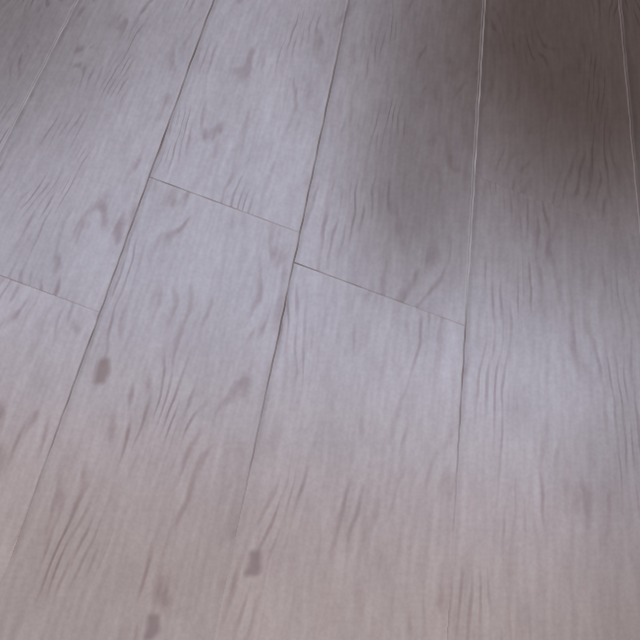
Reproduce this texture procedurally as a three.js fragment shader.

```glsl
// Pale, greyed wood planks running away from the viewer in soft daylight.
// Plank coordinates come from a perspective fan; grain is made of contours of
// stretched gradient noise, with seams, staggered joints and shading on top.
varying vec2 vUv;

const vec3 COOL_WOOD = vec3(0.672, 0.66, 0.712);
const vec3 WARM_WOOD = vec3(0.64, 0.588, 0.592);
const vec3 SHADOW = vec3(0.325, 0.282, 0.275);
const vec3 GRAIN_TINT = vec3(0.82, 0.77, 0.77);
const vec3 GAP = vec3(0.41, 0.36, 0.36);
const vec3 BEVEL = vec3(0.72, 0.70, 0.715);
const vec3 KNOT = vec3(0.49, 0.43, 0.44);

float hash(vec2 c) {
  return fract(sin(dot(c, vec2(127.1, 311.7))) * 43758.5);
}

float cornerSlope(vec2 cell, vec2 corner, vec2 f) {
  float a = 6.2832 * hash(cell + corner);
  return dot(vec2(cos(a), sin(a)), f - corner);
}

float gradientNoise(vec2 p) {
  vec2 c = floor(p), f = fract(p);
  vec2 s = f * f * f * (f * (f * 6.0 - 15.0) + 10.0);
  float low = mix(cornerSlope(c, vec2(0.0), f), cornerSlope(c, vec2(1.0, 0.0), f), s.x);
  float high = mix(cornerSlope(c, vec2(0.0, 1.0), f), cornerSlope(c, vec2(1.0), f), s.x);
  return mix(low, high, s.y);
}

float fbm(vec2 p) {
  float sum = 0.0, amp = 0.6;
  for (int i = 0; i < 3; i++) {
    sum += amp * gradientNoise(p);
    p = p * 2.1 + 7.3;
    amp *= 0.5;
  }
  return sum;
}

// Antialiased stroke, 1 on the line
float stroke(float dist, float halfWidth) {
  return 1.0 - smoothstep(halfWidth * 0.3, halfWidth * 1.7, abs(dist));
}

// Soft spot, 1 at the centre
float spot(vec2 p, vec2 centre, vec2 size) {
  vec2 d = (p - centre) / size;
  return exp(-dot(d, d));
}

// Arched growth rings: thin contours that close into long loops, worn in places
float rings(vec2 wood) {
  float phase = wood.x * 13.0 + 7.0 * gradientNoise(wood * vec2(1.8, 0.8));
  phase += 0.8 * gradientNoise(wood * vec2(6.0, 3.5));
  phase += 0.3 * gradientNoise(wood * vec2(16.0, 9.0));
  float ridge = abs(fract(phase) - 0.5) * 2.0;
  float patchy = smoothstep(-0.2, 0.4, gradientNoise(wood * vec2(4.5, 2.6) + 31.0));
  float broken = smoothstep(-0.45, 0.3, gradientNoise(wood * vec2(20.0, 5.0) + 57.0));
  return smoothstep(0.4, 0.95, ridge) * patchy * broken;
}

// Short pores along the grain
float fibres(vec2 wood) {
  float coarse = gradientNoise(wood * vec2(18.0, 3.0));
  float fine = gradientNoise(wood * vec2(40.0, 7.0) + 13.0);
  return 0.7 * coarse + fine;
}

// Daylight: cool centre, warm near edge, dark far right corner
vec3 daylight(vec2 p) {
  vec3 col = mix(COOL_WOOD, WARM_WOOD, smoothstep(0.45, 0.95, p.y + 0.2 * (0.5 - p.x)));
  float corner = length((p - vec2(0.98, 0.08)) * vec2(0.95, 1.0));
  float dark = 1.0 - smoothstep(0.06, 0.56, corner);
  dark = max(dark, 0.4 * spot(p, vec2(0.0), vec2(0.2, 0.28)));
  dark += 0.28 * spot(p, vec2(0.62, 0.33), vec2(0.09, 0.17));
  dark += 0.24 * smoothstep(0.78, 1.05, p.x) * smoothstep(0.3, 0.7, p.y);
  dark += 0.14 * (1.0 - smoothstep(0.0, 0.25, p.y));
  return mix(col, SHADOW, clamp(dark, 0.0, 1.0));
}

void main() {
  vec2 p = vec2(vUv.x, 1.0 - vUv.y);

  // Perspective fan: whole values of across are the long seams
  float plankWidth = 0.212 + 0.152 * p.y;
  float across = (p.x - 0.758 + 0.06 * p.y) / plankWidth;
  float along = 1.6 / plankWidth;
  float plank = floor(across);

  // Slanted end joints, staggered from plank to plank
  float joint = p.y - 0.37 * p.x + 0.095 * plank - 0.145 * mod(plank, 2.0);
  vec2 board = vec2(plank, step(0.0, joint));
  vec2 wood = vec2(across, along) + 19.0 * vec2(hash(board), hash(board + 5.0));

  // Wood surface
  vec3 col = daylight(p) * (1.0 + 0.03 * (hash(board + 2.0) - 0.5));
  col *= 1.0 + 0.07 * fbm(wood * vec2(2.5, 1.4));
  float depth = 0.55 + 0.25 * (1.0 - smoothstep(0.0, 0.6, p.x));
  col = mix(col, col * GRAIN_TINT, rings(wood) * depth);
  col *= 1.0 - vec3(0.045, 0.055, 0.053) * fibres(wood);
  col *= 1.0 + 0.03 * gradientNoise(p * 90.0) + 0.03 * gradientNoise(p * 190.0);

  // Small dark knots along the near boards
  for (int i = 0; i < 3; i++) {
    float k = float(i);
    vec2 d = p - vec2(0.16 + 0.435 * k - 0.198 * k * k, 0.58 + 0.4 * k - 0.1 * k * k);
    d.x += 0.25 * d.y + 0.008 * gradientNoise(p * 40.0);
    float edge = length(max(abs(d) - vec2(0.004, 0.014), 0.0));
    col = mix(col, KNOT, 0.65 * (1.0 - smoothstep(0.0, 0.012, edge)));
  }

  // Long seams: every third catches light far away, all fade when near
  float seam = floor(across + 0.5);
  float offset = (across - seam) * plankWidth;
  offset += 0.0012 * gradientNoise(vec2(seam * 5.3, p.y * 45.0));
  float lit = (1.0 - step(0.5, mod(seam, 3.0))) * (1.0 - smoothstep(0.42, 0.54, p.y));
  float fade = 1.0 - smoothstep(0.45, 0.95, p.y);
  float wear = 0.7 + 0.7 * gradientNoise(vec2(seam * 3.7, p.y * 30.0));
  col *= 1.0 - 0.07 * fade * stroke(offset - 0.002, 0.005);
  col = mix(col, BEVEL, 0.22 * fade * stroke(offset + 0.0035, 0.0013));
  float seamStrength = clamp(wear * fade * mix(0.85, 0.55, lit), 0.0, 1.0);
  col = mix(col, mix(GAP, BEVEL, lit), seamStrength * stroke(offset, 0.0014));

  // End joints, dark at the left and paler to the right, rubbed thin in places
  float run = across - plank;
  float rubbed = 0.75 + 0.8 * gradientNoise(vec2(p.x * 35.0, plank * 2.7));
  float strength = rubbed * mix(0.65, 0.35, run) * (plank < 0.0 ? 1.0 : 0.25);
  col = mix(col, mix(GAP, BEVEL, 0.4 * run), strength * stroke(joint, 0.0013));
  col = mix(col, BEVEL, 0.2 * strength * stroke(joint - 0.0035, 0.0013));

  gl_FragColor = vec4(clamp(col, 0.0, 1.0), 1.0);
}
```
